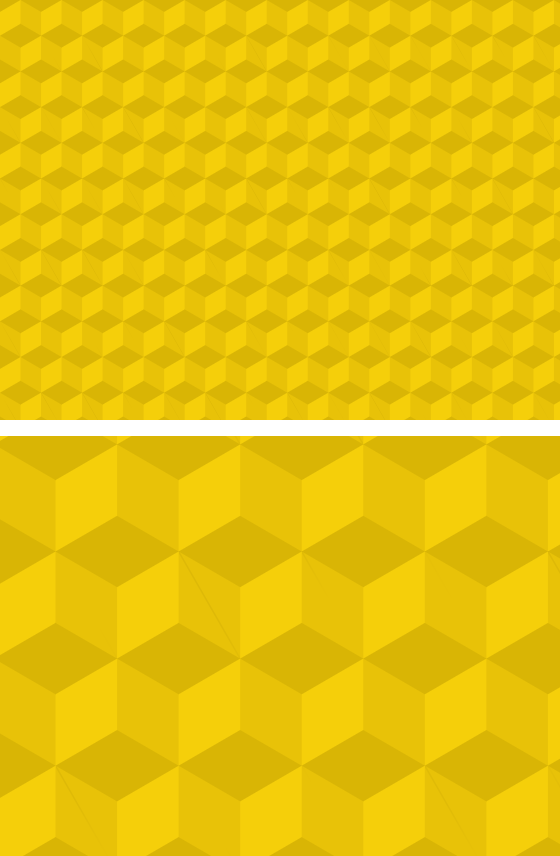
Top: the whole. Bottom: its middle third, enlarged.
A WebGL 2 fragment shader for this pattern:

```glsl
#version 300 es
precision highp float;

uniform vec2 u_resolution;
out vec4 fragColor;

// Face colours
const vec3 LIGHT_FACE = vec3(0.96, 0.81, 0.04);
const vec3 MID_FACE = vec3(0.91, 0.76, 0.03);
const vec3 DARK_FACE = vec3(0.85, 0.71, 0.02);

// Lattice, in units of the canvas height
const float CUBE_WIDTH = 0.0977;
const float ROW_PITCH = 0.0850;
const float CAP_HALF = 1.0 / 3.0;   // half height of a dark rhombus, in rows

// Faint diagonal seams on some mid faces
const float SEAM_HALF_WIDTH = 0.0006;
const float SEAM_DEPTH = 0.045;
const float SEAM_NOISE_SCALE = 7.3;

vec2 randomGradient(vec2 cell) {
    float n = fract(sin(dot(cell, vec2(127.1, 311.7))) * 43758.5);
    float angle = 6.2832 * n;
    return vec2(cos(angle), sin(angle));
}

float gradientNoise(vec2 p) {
    vec2 i = floor(p);
    vec2 f = p - i;
    vec2 w = f * f * f * (f * (f * 6.0 - 15.0) + 10.0);
    float a = dot(randomGradient(i), f);
    float b = dot(randomGradient(i + vec2(1, 0)), f - vec2(1, 0));
    float c = dot(randomGradient(i + vec2(0, 1)), f - vec2(0, 1));
    float d = dot(randomGradient(i + vec2(1, 1)), f - vec2(1, 1));
    return mix(mix(a, b, w.x), mix(c, d, w.x), w.y);
}

// Coverage of a shape whose signed distance is positive inside
float coverage(float distance, float pixel) {
    return clamp(distance / pixel + 0.5, 0.0, 1.0);
}

void main() {
    float pixel = 1.0 / u_resolution.y;
    vec2 p = gl_FragCoord.xy * pixel;

    // Rows count down from the top edge; even rows shift by half a cube
    vec2 grid = vec2(p.x / CUBE_WIDTH, (1.0 - p.y) / ROW_PITCH);
    float row = floor(grid.y);
    float v = grid.y - row;
    float odd = mod(row, 2.0);
    float u = fract(grid.x + 0.5 * (1.0 - odd)) - 0.5;
    float away = 2.0 * abs(u);

    // Upright faces: mid on the left of each cap, light on the right
    float lightDistance = (0.25 - abs(fract(u + 0.25) - 0.5)) * CUBE_WIDTH;
    float lightCover = coverage(lightDistance, pixel);
    vec3 color = mix(MID_FACE, LIGHT_FACE, lightCover);

    // Hairline seams from corner to corner, fading unevenly
    float seamSlope = 2.0 * ROW_PITCH / CUBE_WIDTH;
    float seamDistance = abs(v - 2.0 * (u + 0.5)) * ROW_PITCH
                       / length(vec2(1.0, seamSlope));
    float seam = coverage(SEAM_HALF_WIDTH - seamDistance, pixel);
    float wear = smoothstep(-0.2, 0.35, gradientNoise(p * SEAM_NOISE_SCALE));
    color *= 1.0 - SEAM_DEPTH * seam * wear * odd * (1.0 - lightCover);

    // Dark caps: lower half of this row, upper half of the next
    float capDepth = max(CAP_HALF * (1.0 - away) - v, v - 1.0 + CAP_HALF * away);
    float capSlope = 2.0 * CAP_HALF * ROW_PITCH / CUBE_WIDTH;
    float capDistance = capDepth * ROW_PITCH / length(vec2(1.0, capSlope));
    color = mix(color, DARK_FACE, coverage(capDistance, pixel));

    fragColor = vec4(color, 1.0);
}
```
